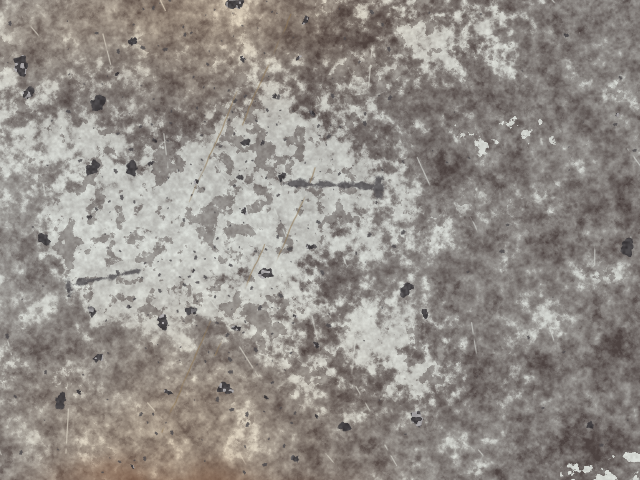
Give the GLSL for this texture, as a WebGL 2 fragment shader.

```glsl
#version 300 es
precision highp float;
// Weathered concrete: flaking pale plaster over grey ground, with grit, cracks and scrapes.
uniform vec2 u_resolution;
out vec4 fragColor;

const vec3 DARK_GREY = vec3(0.42, 0.38, 0.37);
const vec3 PALE_GREY = vec3(0.86, 0.85, 0.83);
const vec3 STONE = vec3(0.25, 0.24, 0.25);
const vec3 OCHRE = vec3(0.56, 0.47, 0.34);
const vec3 WARM_TINT = vec3(1.04, 0.99, 0.91);
const vec3 COOL_TINT = vec3(0.975, 1.0, 1.0);
const vec3 RUST = vec3(0.46, 0.31, 0.22);
const float GROUND_TONE = 0.21;
const float PLASTER_TONE = 0.83;
const float STONE_CELL = 0.075;
const float PIT_CELL = 0.026;
const float SCRATCH_CELL = 0.12;

float hash(vec2 p) {
  vec3 q = fract(vec3(p.xyx) * 0.1031);
  q += dot(q, q.yzx + 33.33);
  return fract((q.x + q.y) * q.z);
}

float noise(vec2 p) {
  vec2 i = floor(p), f = fract(p);
  f = f * f * (3.0 - 2.0 * f);
  return mix(mix(hash(i), hash(i + vec2(1, 0)), f.x),
             mix(hash(i + vec2(0, 1)), hash(i + vec2(1, 1)), f.x), f.y);
}

// Layered noise, centred on zero
float layers(vec2 p) {
  float sum = 0.0, amp = 0.5;
  for (int i = 0; i < 5; i++) {
    sum += amp * (noise(p) - 0.5);
    p = mat2(1.6, 1.2, -1.2, 1.6) * p + 17.3;
    amp *= 0.55;
  }
  return sum;
}

float blob(vec2 p, vec2 centre, vec2 radius) {
  vec2 d = (p - centre) / radius;
  return exp(-dot(d, d));
}

float segment(vec2 p, vec2 a, vec2 b) {
  vec2 d = b - a;
  return length(p - a - d * clamp(dot(p - a, d) / dot(d, d), 0.0, 1.0));
}

float fillEdge(float d) {
  float aa = 0.8 / u_resolution.y;
  return smoothstep(aa, -aa, d);
}

// Irregular grains, one per cell, densest in the central band
float grains(vec2 p, float cell, float density, float maxRadius) {
  float cover = 0.0;
  for (int k = 0; k < 9; k++) {
    vec2 id = floor(p / cell) + vec2(k % 3 - 1, k / 3 - 1);
    vec2 centre = (id + 0.15 + 0.7 * vec2(hash(id + 3.1), hash(id + 8.7))) * cell;
    float size = hash(id + 21.4), phase = 6.28 * hash(id + 5.9);
    vec2 d = p - centre;
    float a = atan(d.y, d.x);
    float r = maxRadius * mix(0.25, 1.0, size * size);
    r *= 1.0 + 0.25 * sin(2.0 * a + phase) + 0.13 * sin(5.0 * a - phase);
    float chance = density * (0.12 + blob(centre, vec2(0.45, 0.56), vec2(0.24, 0.55)));
    cover = max(cover, step(hash(id + 40.2), chance) * fillEdge(length(d) - r));
  }
  return cover;
}

// Short pale scratches, mostly steep
float scratches(vec2 p) {
  float cover = 0.0;
  for (int k = 0; k < 9; k++) {
    vec2 id = floor(p / SCRATCH_CELL) + vec2(k % 3 - 1, k / 3 - 1);
    vec2 centre = (id + vec2(hash(id + 1.3), hash(id + 6.8))) * SCRATCH_CELL;
    float angle = 1.9 + 0.9 * (hash(id + 14.0) - 0.5);
    vec2 reach = vec2(cos(angle), sin(angle)) * mix(0.01, 0.05, hash(id + 27.0));
    float line = fillEdge(segment(p, centre - reach, centre + reach) - 0.0012);
    cover = max(cover, line * step(hash(id + 33.0), 0.4));
  }
  return cover * smoothstep(0.3, 0.6, noise(p * 70.0));
}

// Dark smear with a thick knob at its end
float scrape(vec2 p, vec2 a, vec2 knob) {
  float d = min(segment(p, a, knob) - 0.004, length((p - knob) * vec2(1.0, 0.6)) - 0.010);
  return smoothstep(0.004, -0.003, d + 0.022 * layers(p * 60.0));
}

void main() {
  vec2 p = gl_FragCoord.xy / u_resolution.y;
  float broad = layers(p * 4.0), mid = layers(p * 14.0 + 7.0), fine = layers(p * 62.0 + 31.0);
  float grit = noise(p * 190.0) - 0.5;
  vec2 w = p + 0.12 * vec2(broad, layers(p * 5.0 + 50.0));

  // Where the plaster survives
  float pale = blob(w, vec2(0.54, 0.63), vec2(0.29, 0.22)) + 0.7 * blob(w, vec2(0.28, 0.48), vec2(0.17, 0.17))
    + 0.5 * blob(w, vec2(0.08, 0.77), vec2(0.18, 0.11)) + 0.5 * blob(w, vec2(0.80, 0.22), vec2(0.24, 0.11))
    + 0.4 * blob(w, vec2(0.95, 0.93), vec2(0.20, 0.12)) + 0.35 * blob(w, vec2(0.08, 0.23), vec2(0.14, 0.12))
    + 0.35 * blob(w, vec2(0.62, 0.38), vec2(0.18, 0.12));
  float plaster = smoothstep(0.30, 0.66, pale + 0.7 * broad + 1.3 * mid + 1.0 * fine);

  // Tone of ground and plaster
  float ground = GROUND_TONE + 0.16 * smoothstep(0.95, 0.35, p.x) + 0.5 * broad + 0.7 * mid + 0.8 * fine
    + 0.12 * (noise(p * vec2(9.0, 60.0)) - 0.5) - 0.2 * blob(w, vec2(0.74, 0.95), vec2(0.14, 0.09));
  float tone = mix(ground, PLASTER_TONE + 0.3 * broad + 0.5 * fine, plaster * 0.92) + 0.17 * grit;
  float specks = smoothstep(0.07, 0.17, layers(p * 48.0 + 90.0) + 0.6 * layers(p * 9.0 + 60.0));
  tone -= 0.5 * specks * (0.25 + 0.75 * plaster);

  // Crisp white flakes in bands on the grey side
  float band = blob(w, vec2(1.08, 0.72), vec2(0.24, 0.035)) + blob(w, vec2(1.24, 0.03), vec2(0.15, 0.05))
    + 0.8 * blob(w, vec2(0.10, 0.24), vec2(0.09, 0.04));
  float flakes = smoothstep(0.57, 0.64, 0.55 * band + 1.2 * layers(p * 40.0 + 11.0) + 0.5 * mid);
  tone = mix(tone, 0.98 + 0.2 * grit, flakes);
  tone = mix(tone, 0.97, 0.75 * scratches(p));
  vec3 color = mix(DARK_GREY, PALE_GREY, clamp(tone, -0.25, 1.08));

  // Stains
  float warmth = blob(w, vec2(0.42, 0.98), vec2(0.42, 0.17)) + blob(w, vec2(0.38, 0.06), vec2(0.34, 0.22));
  color *= mix(COOL_TINT, WARM_TINT, clamp(warmth, 0.0, 1.0));
  color = mix(color, RUST, 0.6 * blob(w, vec2(0.36, -0.02), vec2(0.28, 0.045)));

  // Slanted ochre cracks
  for (int i = 0; i < 5; i++) {
    float k = float(i);
    vec2 start = vec2(0.34 + 0.055 * mod(k * 2.0, 5.0), 0.10 + 0.16 * k);
    vec2 bent = p + 0.012 * vec2(layers(p * 12.0), 0.0);
    float d = segment(bent, start, start + vec2(0.10, 0.23));
    color = mix(color, OCHRE, 0.65 * fillEdge(d - 0.0012) * smoothstep(0.2, 0.5, noise(p * 25.0 + k)));
  }

  // Scrapes, pits and glinting stones
  float smear = max(scrape(p, vec2(0.59, 0.617), vec2(0.79, 0.612)), scrape(p, vec2(0.285, 0.435), vec2(0.143, 0.405)));
  color = mix(color, STONE + 0.08 + 0.1 * grit, 0.85 * smear);
  color = mix(color, STONE + 0.05, 0.8 * grains(p, PIT_CELL, 0.4, 0.0045));
  float glint = smoothstep(0.62, 0.75, noise(p * 150.0)) * smoothstep(0.5, 0.65, noise(p * 7.0));
  vec3 stone = STONE + 0.12 * grit + 0.4 * glint;
  vec2 chipped = p + 0.012 * vec2(fine, layers(p * 62.0 + 77.0));
  color = mix(color, stone, 0.93 * grains(chipped, STONE_CELL, 0.6, 0.016));
  fragColor = vec4(clamp(color, 0.0, 1.0), 1.0);
}
```
